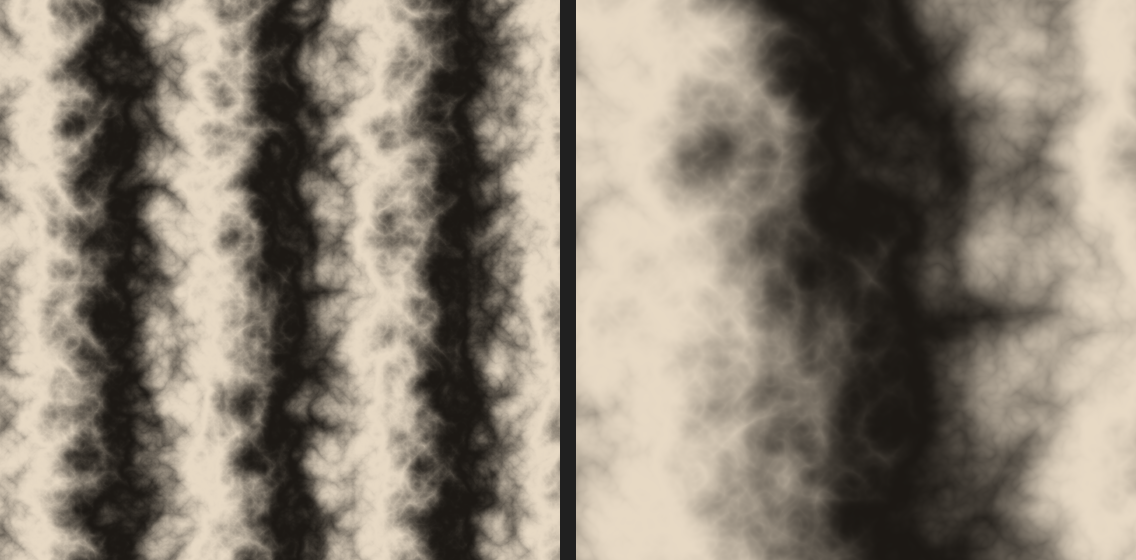
Left, the full canvas; right, a detail of the centre.
A Shadertoy shader for this pattern:

```glsl
const float TAU = 6.2832;
const vec3 INK = vec3(0.108, 0.094, 0.078);
const vec3 CREAM = vec3(0.905, 0.850, 0.770);

// Sine-free hash giving a unit gradient per lattice point
vec2 latticeGradient(vec2 cell) {
    vec3 p = fract(cell.xyx * vec3(0.1031, 0.1030, 0.0973));
    p += dot(p, p.yzx + 33.33);
    vec2 g = fract((p.xx + p.yz) * p.zy) * 2.0 - 1.0;
    return g / max(length(g), 0.001);
}

float gradientNoise(vec2 p) {
    vec2 cell = floor(p);
    vec2 f = p - cell;
    vec2 w = f * f * f * (f * (f * 6.0 - 15.0) + 10.0);
    vec2 e = vec2(0.0, 1.0);
    float a = dot(latticeGradient(cell), f);
    float b = dot(latticeGradient(cell + e.yx), f - e.yx);
    float c = dot(latticeGradient(cell + e.xy), f - e.xy);
    float d = dot(latticeGradient(cell + e.yy), f - e.yy);
    return mix(mix(a, b, w.x), mix(c, d, w.x), w.y);
}

// Folded octaves: the creases form branching veins
float turbulence(vec2 p, int octaves) {
    float sum = 0.0;
    float amplitude = 1.0;
    for (int i = 0; i < octaves; i++) {
        sum += amplitude * abs(gradientNoise(p));
        p = p * 2.0 + vec2(17.3, 9.7);
        amplitude *= 0.5;
    }
    return sum;
}

// Vertical bands whose phase is pushed by the turbulence
float marbleBands(vec2 uv, float bands, float offset, float veinScale, float veinStrength) {
    float push = veinStrength * turbulence(uv * veinScale + 3.7, 5);
    return 0.5 + 0.5 * cos(TAU * (uv.x * bands + offset) + push);
}

void mainImage(out vec4 fragColor, in vec2 fragCoord) {
    vec2 uv = fragCoord / iResolution.y;
    float tone = marbleBands(uv, 3.3, -0.34, 10.0, 2.6);
    fragColor = vec4(mix(INK, CREAM, tone), 1.0);
}
```
